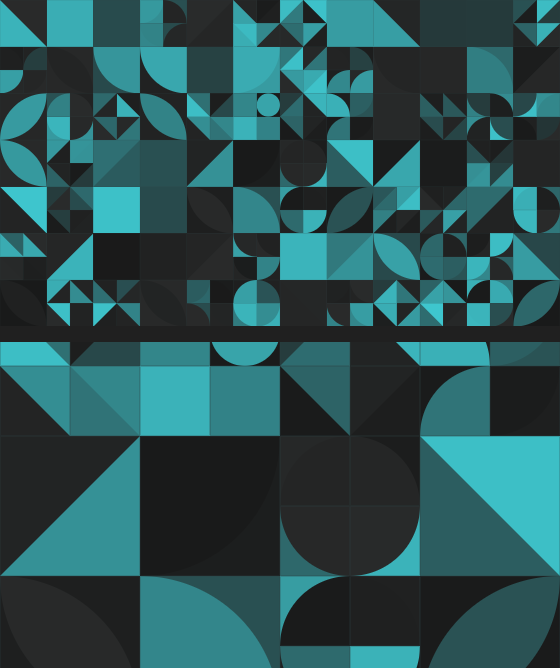
Top: the whole. Bottom: its middle third, enlarged.
Give the GLSL for this pattern, as a WebGL 1 fragment shader.

```glsl
precision highp float;
// Geometric mosaic: 12 by 7 square cells, whole or quartered, in charcoal and teal.

uniform vec2 u_resolution;

const float COLUMNS = 12.0;
const float SPLIT_CHANCE = 0.54;
const float DARK_CHANCE = 0.46;
const float SEAM_HALF_WIDTH = 0.006;
const float SEAM_STRENGTH = 0.3;
const vec3 CHARCOAL = vec3(0.13, 0.135, 0.135);
const vec3 TEAL = vec3(0.245, 0.78, 0.81);
const vec3 SEAM = vec3(0.17, 0.25, 0.26);

// Shape kinds
const float PLAIN = 0.0;
const float TRIANGLE = 1.0;
const float QUARTER = 2.0;
const float LEAF = 3.0;
const float DISC = 4.0;

float hash(vec2 id, float salt) {
    return fract(sin(dot(id, vec2(127.1, 311.7)) + salt * 74.7) * 43758.5453);
}

// Signed distance to a shape inside the unit tile, negative inside
float shapeDistance(vec2 q, float kind) {
    float nearArc = length(q) - 1.0;
    float farArc = length(1.0 - q) - 1.0;
    if (kind == TRIANGLE) return (q.x + q.y - 1.0) * 0.7071;
    if (kind == QUARTER) return nearArc;
    if (kind == LEAF) return max(nearArc, farArc);
    if (kind == DISC) return length(q - 0.5) - 0.5;
    return 1.0;
}

// A whole cell holds one large shape
float wholeKind(float pick) {
    if (pick < 0.36) return PLAIN;
    if (pick < 0.64) return TRIANGLE;
    if (pick < 0.80) return QUARTER;
    return LEAF;
}

// The four tiles of a quartered cell share one family
float splitKind(float family, float pick) {
    if (family < 0.46) return QUARTER;
    if (family < 0.88) return TRIANGLE;
    return pick < 0.4 ? DISC : PLAIN;
}

// Either a charcoal shade or a step on the ramp up to teal
vec3 tileColor(vec2 id, float salt) {
    float shade = hash(id, salt + 1.0);
    if (hash(id, salt) < DARK_CHANCE) return CHARCOAL * mix(0.75, 1.25, shade);
    return mix(CHARCOAL, TEAL, mix(0.1, 1.0, shade));
}

float coverage(float d, float pixel) {
    return clamp(0.5 - d / pixel, 0.0, 1.0);
}

vec3 mosaic(vec2 p, float pixel) {
    vec2 cell = floor(p);
    bool isSplit = hash(cell, 1.0) < SPLIT_CHANCE;
    float parts = isSplit ? 2.0 : 1.0;

    // Tile within the cell
    vec2 scaled = fract(p) * parts;
    vec2 part = floor(scaled);
    vec2 q = scaled - part;
    vec2 id = cell * 2.0 + part + 0.5;

    // Orientation: free, or mirrored about the cell centre
    vec2 flip = step(0.5, vec2(hash(id, 2.0), hash(id, 3.0)));
    if (isSplit && hash(cell, 4.0) < 0.4) flip = 1.0 - part;

    float pick = hash(id, 5.0);
    float kind = isSplit ? splitKind(hash(cell, 6.0), pick) : wholeKind(pick);
    float d = shapeDistance(mix(q, 1.0 - q, flip), kind) / parts;
    vec3 color = mix(tileColor(id, 7.0), tileColor(id, 9.0), coverage(d, pixel));

    // Faint seams between tiles
    vec2 edge = min(q, 1.0 - q) / parts;
    float seam = coverage(min(edge.x, edge.y) - SEAM_HALF_WIDTH, pixel);
    return mix(color, SEAM, seam * SEAM_STRENGTH);
}

void main() {
    // Cell units, with rows counted down from the top edge
    float pixel = COLUMNS / u_resolution.x;
    vec2 p = vec2(gl_FragCoord.x, u_resolution.y - gl_FragCoord.y) * pixel;
    gl_FragColor = vec4(mosaic(p, pixel), 1.0);
}
```
